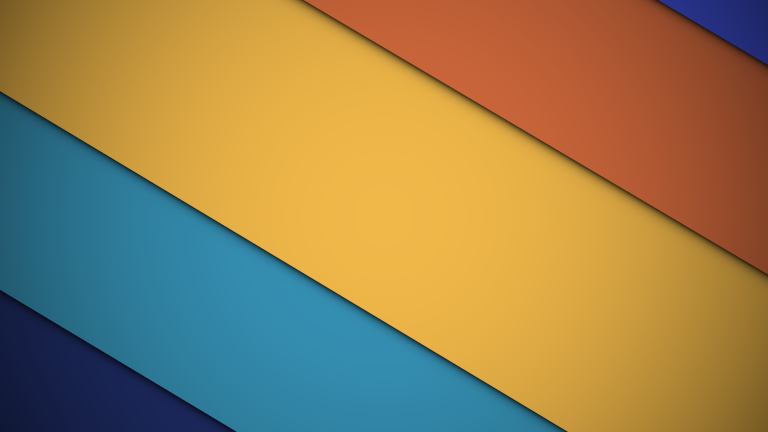
A Shadertoy shader for this background:

```glsl
// Overlapping diagonal paper strips, each casting a soft shadow on the one below.
// Strips are half planes painted from the lowest to the highest sheet,
// then a round vignette darkens the sides and corners.

const vec3 NAVY   = vec3(0.125, 0.185, 0.425);
const vec3 TEAL   = vec3(0.210, 0.570, 0.710);
const vec3 YELLOW = vec3(0.940, 0.718, 0.285);
const vec3 ORANGE = vec3(0.820, 0.410, 0.235);
const vec3 BLUE   = vec3(0.225, 0.290, 0.790);

// Signed distance to a falling line: positive above it.
float lineDistance(vec2 p, float intercept, float slope) {
    return (p.y - intercept + slope * p.x) / sqrt(1.0 + slope * slope);
}

// Shade the sheet underneath, then lay the new strip over it.
vec3 addStrip(vec3 below, vec3 color, float dist, float shadowWidth, float pixel) {
    float shadow = 0.8 * exp(-max(-dist, 0.0) / shadowWidth);
    float cover = smoothstep(-0.7 * pixel, 0.7 * pixel, dist);
    return mix(below * (1.0 - shadow), color, cover);
}

// Brightness falling off with distance from the centre.
float vignette(vec2 offset, float strength) {
    return 1.0 - strength * pow(length(offset), 2.4);
}

void mainImage(out vec4 fragColor, in vec2 fragCoord) {
    // Height of the canvas is one unit.
    vec2 p = fragCoord / iResolution.y;
    vec2 center = 0.5 * iResolution.xy / iResolution.y;
    float pixel = 1.0 / iResolution.y;

    // Sheets from bottom to top
    vec3 color = NAVY;
    color = addStrip(color, TEAL,   lineDistance(p, 0.329, 0.600), 0.008, pixel);
    color = addStrip(color, YELLOW, lineDistance(p, 0.789, 0.600), 0.008, pixel);
    color = addStrip(color, ORANGE, lineDistance(p, 1.415, 0.591), 0.010, pixel);
    color = addStrip(color, BLUE,   lineDistance(p, 1.900, 0.591), 0.009, pixel);

    // Lighting
    color *= vignette(p - center, 0.49);
    fragColor = vec4(clamp(color, 0.0, 1.0), 1.0);
}
```
